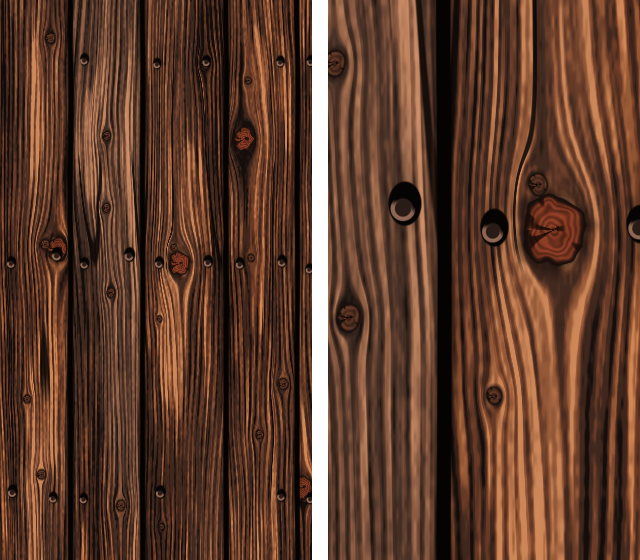
Left: the whole. Right: its middle third, enlarged.
Reproduce this texture procedurally as a WebGL 2 fragment shader.

```glsl
#version 300 es
precision highp float;
// Charred timber boards: upright planks parted by black gaps, with raised grain.
// A warped field bends the grain around knots; its level lines give rings, fibres
// and cracks. Rows of sunken nails are laid over each plank. Unit: canvas height.
uniform vec2 u_resolution;
out vec4 fragColor;

const vec3 CHAR  = vec3(0.08, 0.05, 0.04);
const vec3 DARK  = vec3(0.25, 0.15, 0.11);
const vec3 BROWN = vec3(0.41, 0.22, 0.14);
const vec3 AMBER = vec3(0.59, 0.34, 0.20);
const vec3 HONEY = vec3(0.82, 0.53, 0.33);
const vec3 ASH   = vec3(0.48, 0.35, 0.28);
const vec3 RUST  = vec3(0.46, 0.20, 0.12);
const float GAP_EDGE[6] = float[6](-0.006, 0.126, 0.255, 0.404, 0.531, 0.660);
const float HALF_GAP = 0.0042;

float hash(vec2 p) {
  vec3 q = fract(p.xyx * 0.1031);
  q += dot(q, q.yzx + 33.33);
  return fract((q.x + q.y) * q.z);
}

float noise(vec2 p) {
  vec2 i = floor(p), f = fract(p);
  f = f * f * (3.0 - 2.0 * f);
  return mix(mix(hash(i), hash(i + vec2(1, 0)), f.x),
             mix(hash(i + vec2(0, 1)), hash(i + vec2(1, 1)), f.x), f.y);
}

// Burnt-to-bare wood ramp
vec3 woodRamp(float t) {
  vec3 c = mix(CHAR, DARK, smoothstep(0.0, 0.24, t));
  c = mix(c, BROWN, smoothstep(0.32, 0.50, t));
  c = mix(c, AMBER, smoothstep(0.50, 0.70, t));
  return mix(c, HONEY, smoothstep(0.70, 0.95, t));
}

// Knot k of a plank as centre and radius; knot 0 is the large one
vec3 knotAt(float id, float k, float left, float width) {
  vec2 h = vec2(hash(vec2(id * 7.0 + 3.0, k + 11.0)), hash(vec2(k + 29.0, id * 5.0 + 2.0)));
  vec2 small = vec2(0.2 + 0.6 * h.x, (k - 1.0 + h.y) / 4.0);
  vec2 large = vec2(0.82 - 0.19 * id, fract(0.555 - 0.1685 * id + 0.078 * id * id));
  bool isLarge = k < 0.5 && abs(id - 1.0) > 0.5;
  vec2 c = isLarge ? large : small;
  return vec3(left + c.x * width, c.y, isLarge ? 0.0185 : 0.005 + 0.004 * h.x);
}

// Knot face: growth rings, radial checks and a burnt rim
vec3 knotFace(vec2 d, float r, float size) {
  float wobble = noise(d * 260.0);
  float rings = 0.5 + 0.5 * cos(r * size * 2000.0 + wobble * 2.5);
  float check = smoothstep(0.66, 0.85, noise(vec2(atan(d.y, d.x) * 3.0 + 20.0, r)));
  vec3 heart = mix(mix(DARK, BROWN, 0.4), RUST, smoothstep(0.009, 0.016, size));
  vec3 c = heart * (0.65 + 0.4 * rings + 0.25 * wobble) * (1.0 - 0.7 * check);
  return mix(c, CHAR, smoothstep(0.75, 0.98, r));
}

// Sunken nail: scorched streak, dark hole, tilted head with a lit rim
vec3 addNail(vec3 c, vec2 d, float radius, float px) {
  c = mix(c, CHAR, 0.8 * exp(-abs(d.x) / 0.004 - abs(d.y) / 0.02));
  float aa = px / radius;
  vec2 q = d / radius;
  float hole = length(q * vec2(1.0, 0.75));
  c = mix(c, CHAR * 0.3, 1.0 - smoothstep(1.0 - aa, 1.0 + aa, hole));
  float head = length(q - vec2(-0.12, -0.3));
  c = mix(c, mix(CHAR, ASH, 0.2), 1.0 - smoothstep(0.62 - aa, 0.62 + aa, head));
  float rim = 1.0 - smoothstep(0.08, 0.12 + aa, abs(head - 0.62));
  return mix(c, ASH * 1.4, 0.8 * rim * smoothstep(0.1, -0.5, q.y + q.x * 0.4));
}

void main() {
  vec2 p = gl_FragCoord.xy / u_resolution.y;
  float px = 1.0 / u_resolution.y;

  // Plank under this point
  float x = p.x + 0.002 * (noise(vec2(3.0, p.y * 6.0)) - 0.5);
  int plank = 0;
  for (int i = 1; i < 5; i++) if (x > GAP_EDGE[i]) plank = i;
  float id = float(plank), left = GAP_EDGE[plank];
  float width = GAP_EDGE[plank + 1] - left;
  float seed = id * 17.3 + 5.0;

  // Grain field flowing around the knots
  float grain = p.x + 0.028 * (noise(vec2(p.x * 11.0 + seed, p.y * 2.6)) - 0.5)
              + 0.004 * noise(vec2(p.x * 30.0 + seed, p.y * 9.0));
  float knotR = 9.0, knotSize = 0.01;
  vec2 knotD = vec2(1.0);
  for (int k = 0; k < 5; k++) {
    vec3 knot = knotAt(id, float(k), left, width);
    vec2 d = p - knot.xy;
    float reach = knot.z * knot.z * 1.5;
    vec2 flow = d * vec2(1.0, 0.6);
    grain -= d.x * reach / (dot(flow, flow) + 0.4 * reach);
    float r = length(d * vec2(1.0, 0.85)) / knot.z + 0.25 * (noise(d * 150.0 + seed) - 0.5);
    if (r < knotR) { knotR = r; knotD = d; knotSize = knot.z; }
  }

  // Sharp-lipped ridges between burnt valleys, each worn along its length
  float phase = grain * 118.0 + 3.0 * noise(vec2(grain * 28.0 + seed, p.y * 1.4));
  float across = fract(phase), line = floor(phase);
  float wear = noise(vec2(line * 3.7 + seed, p.y * 7.0));
  float span = 0.50 + 0.35 * hash(vec2(line + 40.0, seed));
  float ridge = smoothstep(0.16, 0.36, across) * (1.0 - smoothstep(span, span + 0.15, across));
  float valley = smoothstep(0.20, 0.04, min(across, 1.0 - across));

  // Bare streaks, fibres and pores complete the tone
  float bare = noise(vec2(grain * 46.0 + seed, p.y * 3.6 + seed));
  float broad = noise(vec2(grain * 15.0 - seed, p.y * 2.4));
  float fibre = noise(vec2(grain * 500.0, p.y * 16.0 + seed));
  float pore = noise(vec2(p.x * 560.0, p.y * 150.0));
  float tone = 0.28 + 0.32 * (bare - 0.5) + 0.24 * (broad - 0.5)
             + (0.04 + 0.46 * wear) * ridge - 0.15 * valley
             + 0.42 * (fibre - 0.5) + 0.20 * (pore - 0.5);
  tone += 0.22 * smoothstep(0.68, 0.76, bare + 0.1 * (fibre - 0.5));
  vec3 color = woodRamp(tone);

  // Weathered grey film, strongest on the second plank
  float film = exp(-1.5 * (id - 1.0) * (id - 1.0)) * 0.45 + 0.12;
  color = mix(color, ASH * (0.25 + 1.2 * tone), film * smoothstep(0.2, 0.6, broad));

  // Long drying cracks along the grain
  float split = abs(noise(vec2(grain * 22.0 + seed, p.y * 0.8)) - 0.5);
  float open = smoothstep(0.45, 0.6, noise(vec2(seed, p.y * 5.0)));
  color = mix(color, CHAR * 0.6, 0.9 * open * (1.0 - smoothstep(0.012, 0.03, split)));

  // Knots with a scorched halo
  color = mix(color, CHAR, 0.6 * (1.0 - smoothstep(0.95, 1.5, knotR)));
  float knotAA = px / knotSize;
  color = mix(color, knotFace(knotD, knotR, knotSize),
              1.0 - smoothstep(1.0 - knotAA, 1.0 + knotAA, knotR));

  // Three rows of nails, up to two to a plank
  for (int n = 0; n < 6; n++) {
    float row = float(n / 2), side = float(n % 2);
    float jitter = hash(vec2(id + 4.0, float(n) + 9.0)) - 0.5;
    if (row != 1.0 && jitter > 0.1) continue;
    vec2 c = vec2(left + width * (0.21 + 0.58 * side + 0.08 * jitter),
                  0.12 + 0.44 * row - 0.025 * row * row + 0.03 * jitter);
    color = addNail(color, p - c, 0.0088 + 0.003 * jitter, px);
  }

  // Rounded plank edges and black gaps
  float inset = min(x - left, left + width - x) - HALF_GAP;
  color *= mix(0.5, 1.0, smoothstep(0.0, 0.007, inset));
  color += BROWN * 0.4 * exp(-pow((inset - 0.002) / 0.0013, 2.0)) * fibre;
  color = mix(CHAR * 0.2, color, smoothstep(-px, px, inset));
  fragColor = vec4(color, 1.0);
}
```
